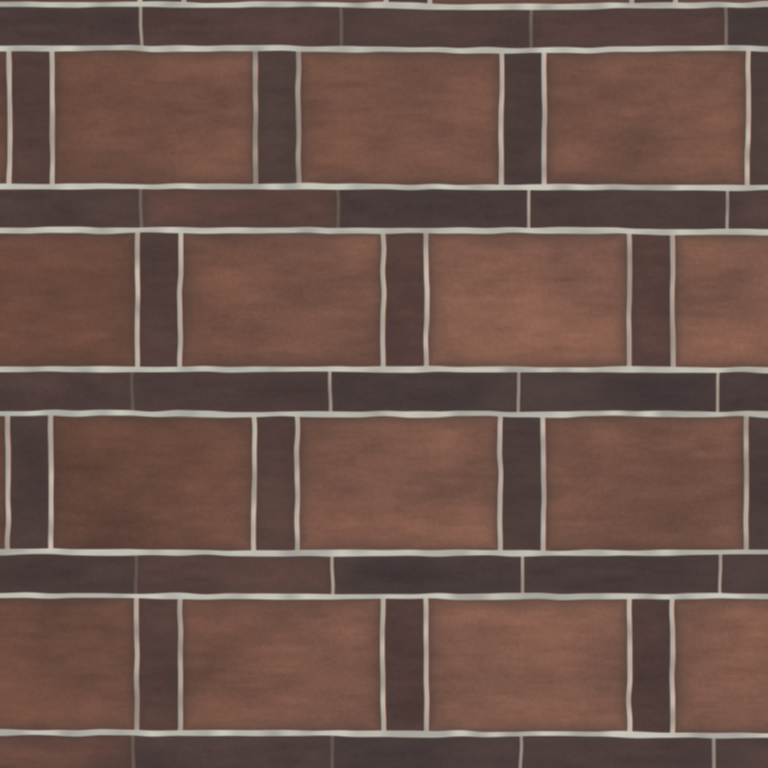
Write a WebGL 1 fragment shader that draws this texture.

```glsl
precision highp float;
// Brown brick wall: wide and upright bricks in staggered rows, split by thin flat courses.

uniform vec2 u_resolution;

float hash(vec2 p) {
  vec3 q = fract(vec3(p.xyx) * 0.1031);
  q += dot(q, q.yzx + 33.33);
  return fract((q.x + q.y) * q.z);
}

float noise(vec2 p) {
  vec2 i = floor(p), f = fract(p);
  f = f * f * (3.0 - 2.0 * f);
  return mix(mix(hash(i), hash(i + vec2(1.0, 0.0)), f.x),
             mix(hash(i + vec2(0.0, 1.0)), hash(i + 1.0), f.x), f.y);
}

float fbm(vec2 p) {
  float sum = 0.0, gain = 0.5;
  for (int i = 0; i < 4; i++) {
    sum += gain * noise(p);
    p = p * 2.03 + 17.1;
    gain *= 0.5;
  }
  return sum;
}

// Coverage of a joint of the given half width at distance d
float joint(float d, float halfWidth) {
  float soft = 0.0013 + 0.5 / u_resolution.y;
  return 1.0 - smoothstep(halfWidth - soft, halfWidth + soft, d);
}

void main() {
  vec2 uv = gl_FragCoord.xy / u_resolution;
  vec2 p = vec2(uv.x, 1.0 - uv.y);

  // Hand-laid unevenness
  p += 0.0022 * (vec2(noise(uv * 34.0 + 5.0), noise(uv * 30.0 + 71.0)) - 0.5);
  p.y += 0.005 * (noise(uv * 3.0 + 40.0) - 0.5);

  // Each row holds a tall course above a flat course
  float row = floor((p.y - 0.065) / 0.237);
  float y = p.y - 0.065 - row * 0.237;
  float across = min(abs(y - 0.180), min(y, 0.237 - y));

  float upright, strength, side, halfWidth;
  vec3 brick;
  if (y < 0.180) {
    // Tall course: one narrow and one wide brick per repeat
    float x = p.x - 0.0104 - 0.170 * mod(row, 2.0) + 0.005 * (hash(vec2(row, 8.0)) - 0.5);
    float column = floor(x / 0.3205);
    float u = x - column * 0.3205;
    float narrow = step(u, 0.056);
    side = u > 0.19 ? u - 0.3205 : (u < 0.028 ? u : u - 0.056);
    upright = abs(side);
    halfWidth = 0.0033;
    strength = mix(0.7, 1.0, smoothstep(0.0, 0.4, hash(vec2(floor(x / 0.3205 + 0.4), row + 19.0))));
    float tone = hash(vec2(column + 3.0, row + 11.0));
    vec3 wide = mix(vec3(0.36, 0.25, 0.21), vec3(0.50, 0.355, 0.30),
                    clamp(0.6 * tone + 0.55 * smoothstep(0.0, 0.65, p.x), 0.0, 1.0));
    vec3 dark = mix(vec3(0.29, 0.235, 0.225), vec3(0.37, 0.26, 0.235), tone * tone);
    brick = mix(wide, dark, narrow);
  } else {
    // Flat course: long bricks with jittered, sometimes faded joints
    float x = p.x - 0.182 - 0.022 * (hash(vec2(row, 31.0)) - 0.5);
    float index = floor(x / 0.2525 + 0.5);
    side = x - index * 0.2525 - 0.010 * (hash(vec2(index, row + 50.0)) - 0.5);
    upright = abs(side);
    halfWidth = 0.0022;
    strength = mix(0.2, 0.8, smoothstep(0.15, 0.4, hash(vec2(index + 7.0, row + 63.0))));
    float tone = hash(vec2(index + step(0.0, side), row + 85.0));
    brick = mix(vec3(0.285, 0.235, 0.23), vec3(0.39, 0.275, 0.245), tone * tone);
  }

  // Fired clay: cloudy blotches, drawn streaks and fine grain
  float cloud = fbm(uv * vec2(11.0, 15.0) + row * 3.7) - 0.47;
  float streak = fbm(uv * vec2(24.0, 110.0)) - 0.47;
  brick *= 1.0 + 0.30 * cloud + 0.16 * streak + 0.05 * (noise(uv * 260.0) - 0.5);
  brick += vec3(0.025, 0.004, -0.016) * cloud;

  // Sooty brick edges
  float edge = min(across, upright);
  brick = mix(brick, vec3(0.29, 0.245, 0.225), 0.65 * exp(-max(edge - 0.003, 0.0) / 0.008));

  // Pale bed joints, pinker upright joints
  float wear = 0.88 + 0.24 * noise(uv * 45.0 + 9.0);
  vec3 bed = vec3(0.71, 0.70, 0.66) * wear;
  vec3 pinkish = mix(vec3(0.66, 0.65, 0.61), vec3(0.75, 0.64, 0.59),
                     smoothstep(-0.002, 0.002, side)) * wear;
  vec3 color = mix(brick, pinkish, strength * joint(upright, halfWidth));
  color = mix(color, bed, joint(across, 0.0030 + 0.0016 * noise(uv * 22.0)));

  gl_FragColor = vec4(color, 1.0);
}
```
